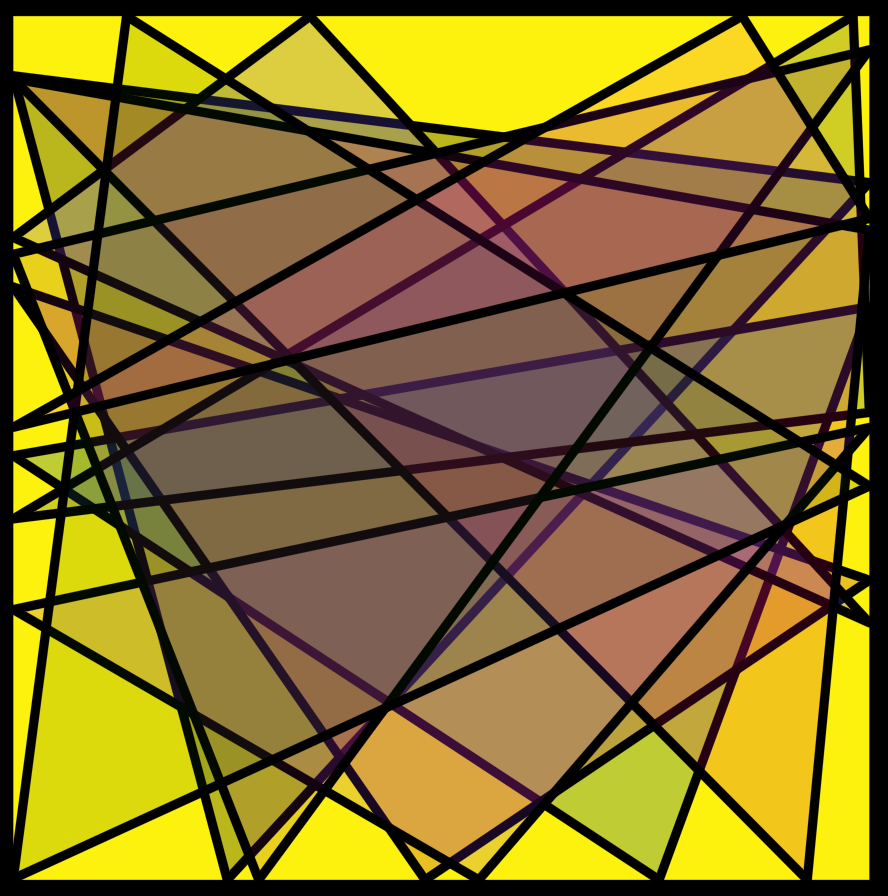
This background is drawn by a Shadertoy shader. Its source:

```glsl
vec3 hash31(float n) {
    vec3 p = fract(n * vec3(0.1031, 0.1030, 0.0973));
    p += dot(p, p.yzx + 33.33);
    return fract((p.xxy + p.yzz) * p.zyx);
}

float segmentDistance(vec2 p, vec2 a, vec2 b) {
    vec2 ab = b - a;
    float t = clamp(dot(p - a, ab) / dot(ab, ab), 0.0, 1.0);
    return length(p - a - ab * t);
}

float side(vec2 p, vec2 a, vec2 b) {
    return (b.x - a.x) * (p.y - a.y) - (b.y - a.y) * (p.x - a.x);
}

// Signed distance, negative inside, for either winding
float triangleDistance(vec2 p, vec2 a, vec2 b, vec2 c) {
    float d = min(segmentDistance(p, a, b),
              min(segmentDistance(p, b, c), segmentDistance(p, c, a)));
    vec3 s = vec3(side(p, a, b), side(p, b, c), side(p, c, a)) * side(c, a, b);
    return min(s.x, min(s.y, s.z)) > 0.0 ? -d : d;
}

void mainImage(out vec4 fragColor, in vec2 fragCoord) {
    vec2 uv = fragCoord / iResolution.xy;
    float aa = 0.75 / min(iResolution.x, iResolution.y);
    vec2 frameMin = vec2(0.015, 0.018);
    vec2 frameMax = vec2(0.979, 0.982);
    vec3 color = vec3(0.99, 0.95, 0.05);

    // Stacked glassy triangles, each pinned to three sides of the frame
    for (int i = 0; i < 10; i++) {
        float n = float(i);
        vec3 place = fract(n * vec3(0.618, 0.414, 0.732) + 0.3 * hash31(n + 3.0));
        bool fromTop = i % 5 > 2;
        vec2 heights = fromTop ? place.xy * 0.78 : 1.0 - place.xy * 0.78;

        vec2 left = mix(frameMin, frameMax, vec2(0.0, heights.x));
        vec2 right = mix(frameMin, frameMax, vec2(1.0, heights.y));
        vec2 apex = mix(frameMin, frameMax, vec2(place.z, fromTop ? 1.0 : 0.0));
        float d = triangleDistance(uv, left, right, apex);

        // Later fills are thinner, so they only tint the outlines below
        vec3 tint = fract(n * vec3(0.755, 0.570, 0.618) + 0.3 * hash31(n + 41.0));
        float opacity = mix(0.27, 0.12, n / 9.0);
        color = mix(color, tint * vec3(1.0, 0.42, 1.0), opacity * smoothstep(aa, -aa, d));
        color *= smoothstep(-aa, aa, abs(d) - 0.0052);
    }

    // Black frame
    vec2 inset = min(uv - frameMin, frameMax - uv);
    color *= smoothstep(-aa, aa, min(inset.x, inset.y));

    fragColor = vec4(color, 1.0);
}
```
